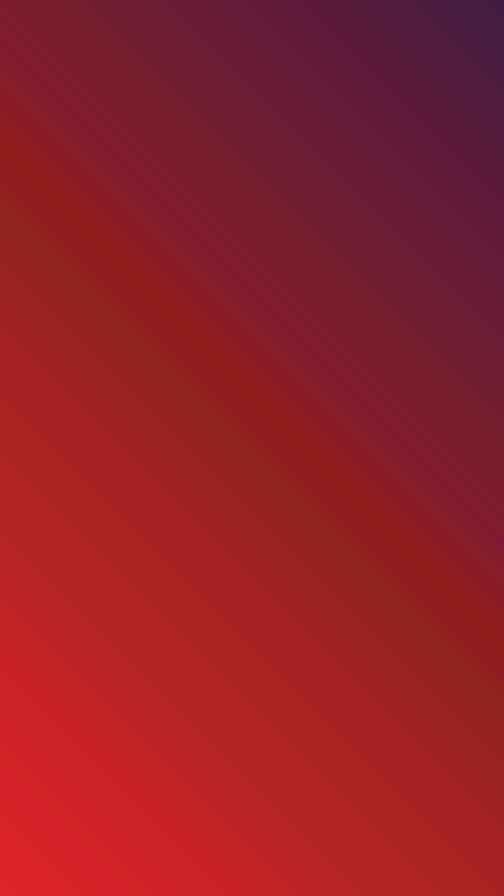
Write a Shadertoy shader that draws this background.

```glsl
// Diagonal gradient from bright red to deep violet with faint brushed streaks
#define STREAK_STRENGTH 0.005
#define STREAK_DENSITY 130.0
#define CREASE_VIOLET 0.611
#define CREASE_CRIMSON 0.521
#define CREASE_EMBER 0.240

const int STOP_COUNT = 11;

// Colour in rgb, place along the diagonal in w
const vec4 STOPS[STOP_COUNT] = vec4[STOP_COUNT](
    vec4(0.875, 0.140, 0.157, 0.00),
    vec4(0.785, 0.130, 0.150, 0.17),
    vec4(0.715, 0.142, 0.145, 0.25),
    vec4(0.640, 0.130, 0.135, 0.40),
    vec4(0.560, 0.137, 0.112, 0.50),
    vec4(0.560, 0.112, 0.115, 0.55),
    vec4(0.515, 0.110, 0.175, 0.60),
    vec4(0.460, 0.112, 0.175, 0.68),
    vec4(0.415, 0.112, 0.210, 0.76),
    vec4(0.355, 0.100, 0.230, 0.87),
    vec4(0.250, 0.115, 0.255, 1.00));

vec3 gradient(float along) {
    vec3 color = STOPS[0].rgb;
    for (int i = 1; i < STOP_COUNT; i++) {
        float blend = (along - STOPS[i - 1].w) / (STOPS[i].w - STOPS[i - 1].w);
        color = mix(color, STOPS[i].rgb, clamp(blend, 0.0, 1.0));
    }
    return color;
}

// Layered sines, constant along each diagonal
float streaks(float along) {
    float total = 0.0, weight = 0.5, frequency = STREAK_DENSITY;
    for (int i = 0; i < 4; i++) {
        total += weight * sin(along * frequency + float(i) * 2.1);
        frequency *= 1.73;
        weight *= 0.6;
    }
    return total;
}

// Soft line of the given half width
float crease(float along, float place, float width) {
    float offset = (along - place) / width;
    return exp(-offset * offset);
}

void mainImage(out vec4 fragColor, in vec2 fragCoord) {
    // 0 at the lower left corner, 1 at the upper right
    float along = (fragCoord.x + fragCoord.y) / (iResolution.x + iResolution.y);
    vec3 color = gradient(along);

    // Brushed streaks, shifting between warm and cool
    color += STREAK_STRENGTH * streaks(along) * vec3(0.6, 0.9, -1.0);

    // Fine creases
    color += crease(along, CREASE_VIOLET, 0.0025) * vec3(0.0, -0.025, 0.045);
    color += crease(along, CREASE_CRIMSON, 0.006) * vec3(0.010, -0.020, 0.022);
    color += crease(along, CREASE_EMBER, 0.004) * vec3(-0.008, 0.012, -0.005);

    fragColor = vec4(clamp(color, 0.0, 1.0), 1.0);
}
```
